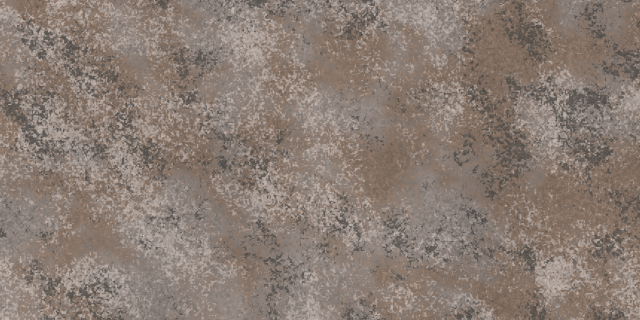
Write a WebGL 1 fragment shader that draws this texture.

```glsl
precision highp float;

uniform vec2 u_resolution;

float hash(vec2 cell) {
  vec3 h = fract(cell.xyx * 0.1031);
  h += dot(h, h.yzx + 33.33);
  return fract((h.x + h.y) * h.z);
}

float noise(vec2 p) {
  vec2 cell = floor(p);
  vec2 f = fract(p);
  f = f * f * (3.0 - 2.0 * f);
  float low = mix(hash(cell), hash(cell + vec2(1.0, 0.0)), f.x);
  float high = mix(hash(cell + vec2(0.0, 1.0)), hash(cell + 1.0), f.x);
  return mix(low, high, f.y);
}

// Layered noise; a higher gain gives more ragged patches
float fbm(vec2 p, float gain) {
  float sum = 0.0;
  float total = 0.0;
  float weight = 1.0;
  for (int i = 0; i < 5; i++) {
    sum += weight * noise(p);
    total += weight;
    weight *= gain;
    p = mat2(1.6, 1.2, -1.2, 1.6) * p + 17.3;
  }
  return sum / total;
}

// Fine grit, centred on zero
float grit(vec2 p) {
  return 0.45 * noise(p * 105.0) + 0.55 * noise(p * 215.0 + 31.7) - 0.5;
}

void main() {
  vec2 p = gl_FragCoord.xy / u_resolution.y;

  // Patches stretch gently from upper left to lower right
  vec2 slanted = vec2(0.75 * (p.x - p.y), p.x + p.y) * 0.707 + 5.0;
  vec2 warp = vec2(noise(p * 7.0 + 3.1), noise(p * 7.0 + 41.9)) - 0.5;
  slanted += 0.06 * warp;

  float fineGrit = grit(p);
  float paleGrit = grit(p + 3.7);
  float darkGrit = grit(p + 7.9);

  // Brown stain over grey stone
  float stain = fbm(slanted * 5.0, 0.6) + 0.25 * fineGrit;
  vec3 grey = vec3(0.55, 0.508, 0.485);
  vec3 brown = vec3(0.515, 0.438, 0.385);
  vec3 color = mix(grey, brown, smoothstep(0.38, 0.6, stain));

  // Chalky bloom broken into specks
  float bloom = fbm(slanted * 6.5 + 23.0, 0.65) + 0.7 * paleGrit;
  color = mix(color, vec3(0.70, 0.655, 0.63), 0.9 * smoothstep(0.45, 0.78, bloom));

  // Small dark pits in ragged clusters
  float pits = fbm(slanted * 10.0 + 57.0, 0.7) + 0.55 * darkGrit;
  color = mix(color, vec3(0.33, 0.312, 0.298), 0.85 * smoothstep(0.56, 0.78, pits));

  // Broad shading and surface grain
  float shade = fbm(p * 4.0 + 71.0, 0.5) - 0.5;
  color *= 1.0 + 0.16 * shade + 0.3 * fineGrit;

  gl_FragColor = vec4(color, 1.0);
}
```
